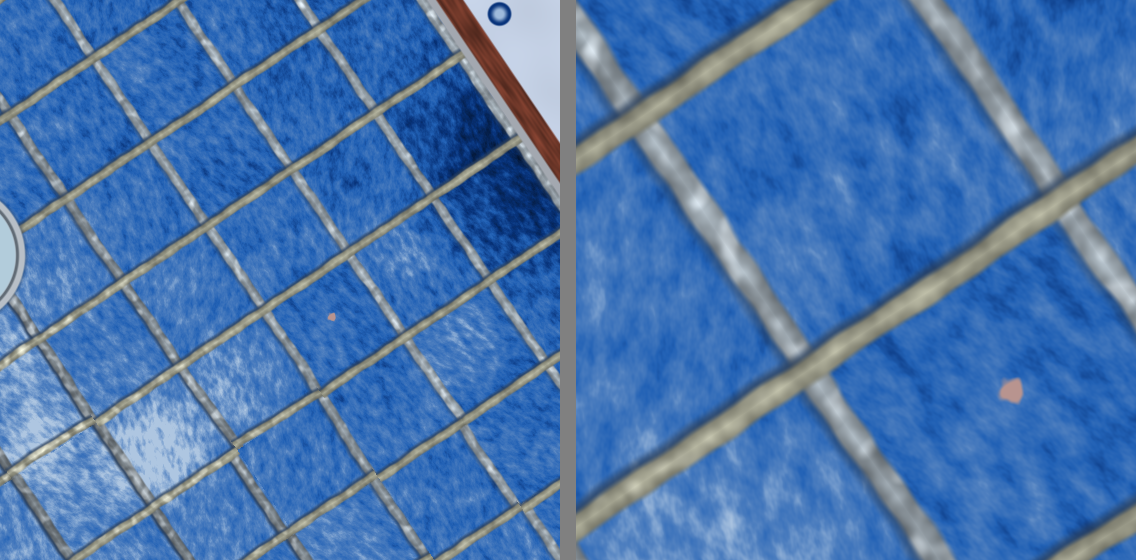
Left, the full canvas; right, a detail of the centre.
Write a WebGL 2 fragment shader that draws this texture.

```glsl
#version 300 es
precision highp float;
// Tilted grid of mottled glossy blue tiles with worn grout, a wooden edge and a chrome ring.
uniform vec2 u_resolution;
out vec4 outColor;

const vec3 DEEP_BLUE = vec3(0.03, 0.20, 0.48);
const vec3 BLUE = vec3(0.13, 0.38, 0.71);
const vec3 SOFT_BLUE = vec3(0.31, 0.50, 0.75);
const vec3 PALE_BLUE = vec3(0.62, 0.73, 0.86);
const vec3 BEIGE_GROUT = vec3(0.60, 0.60, 0.53);
const vec3 GREY_GROUT = vec3(0.58, 0.62, 0.65);
const vec3 SHADOW = vec3(0.17, 0.25, 0.36);
const vec3 WOOD = vec3(0.38, 0.19, 0.14);
const vec3 PANEL = vec3(0.77, 0.82, 0.90);

// Lattice: one crossing, and the two steps to its neighbours
const vec2 CROSSING = vec2(0.4727, 0.4466);
const vec2 STEP_ACROSS = vec2(0.1504, 0.1009);
const vec2 STEP_DOWN = vec2(0.1016, -0.1497);
const float TILE_SIZE = 0.181;

float hash(vec2 p) {
  return fract(sin(dot(p, vec2(127.1, 311.7))) * 43758.55);
}

vec2 gradient(vec2 cell) {
  float angle = 6.2832 * hash(cell);
  return vec2(cos(angle), sin(angle));
}

float gradientNoise(vec2 p) {
  vec2 i = floor(p), f = p - i;
  vec2 w = f * f * f * (f * (f * 6.0 - 15.0) + 10.0);
  vec2 e = vec2(1, 0);
  float low = mix(dot(gradient(i), f), dot(gradient(i + e), f - e), w.x);
  float high = mix(dot(gradient(i + e.yx), f - e.yx), dot(gradient(i + 1.0), f - 1.0), w.x);
  return mix(low, high, w.y);
}

float fbm(vec2 p) {
  float sum = 0.0, amplitude = 1.0;
  for (int i = 0; i < 4; i++) {
    sum += amplitude * gradientNoise(p);
    p = mat2(1.6, 1.2, -1.2, 1.6) * p + 7.3;
    amplitude *= 0.6;
  }
  return sum;
}

vec2 rotate(vec2 p, float angle) {
  float c = cos(angle), s = sin(angle);
  return vec2(c * p.x - s * p.y, s * p.x + c * p.y);
}

float glow(vec2 p, vec2 centre, float radius) {
  vec2 q = (p - centre) / radius;
  return exp(-dot(q, q));
}

// 1 where d is below the limit, with a soft edge
float below(float d, float limit, float soft) {
  return 1.0 - smoothstep(limit - soft, limit + soft, d);
}

vec3 glazeRamp(float tone) {
  vec3 c = mix(DEEP_BLUE, BLUE, clamp(tone, 0.0, 1.0));
  c = mix(c, SOFT_BLUE, clamp(tone - 1.0, 0.0, 1.0));
  return mix(c, PALE_BLUE, clamp(tone - 2.0, 0.0, 1.2));
}

// Sum of the soft window reflections: xy centre, z radius, w strength
float reflections(vec2 p) {
  vec4 spots[6] = vec4[6](
    vec4(0.72, 0.54, 0.07, 1.2), vec4(0.83, 0.40, 0.07, 1.1), vec4(0.28, 0.20, 0.085, 1.5),
    vec4(0.08, 0.21, 0.08, 1.1), vec4(0.42, 0.32, 0.085, 0.8), vec4(0.01, 0.39, 0.08, 0.8));
  float sum = 0.0;
  for (int i = 0; i < 6; i++) sum += spots[i].w * glow(p, spots[i].xy, spots[i].z);
  return sum;
}

vec3 tileColor(vec2 p, vec2 tile, float shine) {
  vec2 q = rotate(p, 0.5 + 1.1 * hash(tile + 3.0));
  float mottle = fbm(q * vec2(34.0, 62.0) + 9.0 * hash(tile));
  float cloud = gradientNoise(p * 11.0 + 4.0);
  float ripple = gradientNoise(q * vec2(45.0, 110.0));
  float tone = 1.33 - 0.75 * (p.x - 0.5) - 0.85 * (p.y - 0.5);
  tone += 1.05 * mottle + 0.6 * cloud + 0.3 * (hash(tile + 8.0) - 0.5);
  tone += shine * (1.0 + 0.9 * ripple);
  tone -= 1.2 * glow(p, vec2(0.89, 0.74), 0.13) + 0.7 * glow(p, vec2(0.97, 0.60), 0.12);
  return glazeRamp(tone) * (1.0 + min(tone, 0.0) * 0.5);
}

// Lays one grout line, d being the signed distance from its middle
vec3 layGrout(vec3 base, vec3 grout, vec2 p, float d, float halfWidth, float shade, float soft) {
  float wear = gradientNoise(p * 38.0);
  float grain = gradientNoise(p * 120.0);
  float edge = halfWidth * (1.0 + 0.25 * wear);
  vec3 c = mix(base, SHADOW, shade * below(abs(d + edge), 0.0045, soft * 1.6));
  vec3 body = grout * (1.0 + 0.25 * wear + 0.15 * grain) * (1.08 - 0.3 * abs(d) / edge);
  return mix(c, body, below(abs(d), edge, soft));
}

void main() {
  vec2 p = gl_FragCoord.xy / u_resolution;
  float soft = max(0.0022, 0.8 / min(u_resolution.x, u_resolution.y));

  // Tile grid, whose joints slip where the floor is worn
  vec2 grid = inverse(mat2(STEP_ACROSS, STEP_DOWN)) * (p - CROSSING);
  vec2 joint = round(grid), tile = floor(grid);
  float slip = 0.14 * smoothstep(0.36, 0.18, p.y);
  vec2 shift = slip * (vec2(hash(vec2(joint.x, tile.y)), hash(vec2(tile.x, joint.y) + 5.0)) - 0.5);
  vec2 wobble = 0.012 * vec2(gradientNoise(p * 13.0), gradientNoise(p * 13.0 + 20.0));
  vec2 d = (grid - joint - shift + wobble) * TILE_SIZE;

  float shine = reflections(p);
  vec3 color = tileColor(p, tile, shine);
  float lowLeft = smoothstep(1.1, 0.4, p.x + p.y);
  vec3 lit = vec3(0.2) * smoothstep(0.0, 0.5, gradientNoise(p * 60.0) + 0.3 * shine);
  color = layGrout(color, GREY_GROUT * (1.0 - 0.22 * lowLeft) + lit, p, d.x, 0.0085, 0.4 + 0.5 * lowLeft, soft);
  color = layGrout(color, BEIGE_GROUT + lit * lowLeft, p, d.y, 0.0075, 0.75, soft);

  // Small chip in the glaze
  float chip = length(p - vec2(0.592, 0.434)) + 0.004 * gradientNoise(p * 150.0);
  color = mix(color, vec3(0.72, 0.58, 0.56), below(chip, 0.007, soft));

  // Pale strip, wooden edge and white panel at the upper right
  float s = dot(p - vec2(0.762, 1.0), vec2(0.828, 0.56));
  float grain = gradientNoise(rotate(p, 0.977) * vec2(18.0, 150.0));
  color = mix(color, vec3(0.64, 0.66, 0.69), below(-s, 0.0, soft));
  color = mix(color, WOOD * (1.1 + 0.5 * grain), below(-s, -0.014, soft));
  vec3 panel = PANEL * (1.0 + 0.06 * gradientNoise(p * 9.0));
  color = mix(color, panel, below(-s, -0.054, soft));
  float knob = length(p - vec2(0.892, 0.975));
  color = mix(color, mix(PALE_BLUE, DEEP_BLUE, smoothstep(0.006, 0.018, knob)), below(knob, 0.021, soft));

  // Chrome ring at the left
  float ring = length(p - vec2(-0.082, 0.544));
  color = mix(color, SHADOW, 0.6 * below(ring, 0.129, 0.006));
  color = mix(color, vec3(0.72, 0.75, 0.78), below(ring, 0.127, soft));
  color = mix(color, vec3(0.38, 0.42, 0.46), below(abs(ring - 0.113), 0.003, soft));
  color = mix(color, vec3(0.70, 0.80, 0.86), below(ring, 0.110, soft));

  outColor = vec4(clamp(color, 0.0, 1.0), 1.0);
}
```
